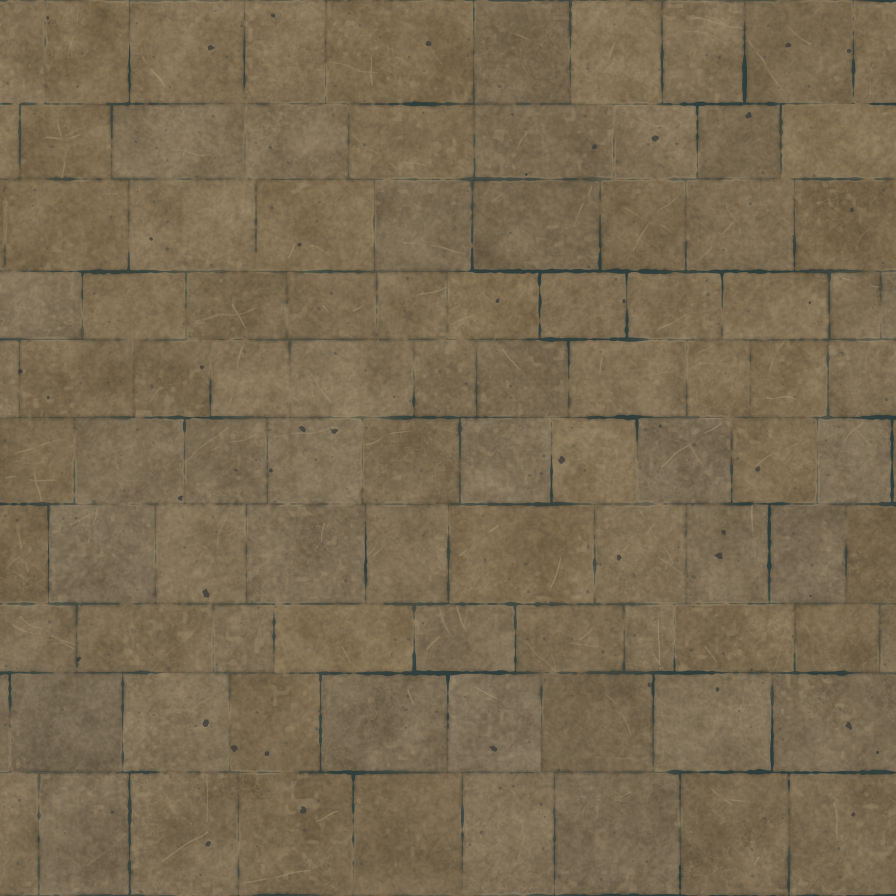
Write a Shadertoy shader that draws this texture.

```glsl
// Worn sandstone wall: ten courses of uneven height, each split into 8 to 10
// blocks by jittered joints. Every block is a rounded box with its own tint,
// mottling, pits and pale scratches; open joints show dark teal mortar.

const int COURSES = 10;
const float BED[11] = float[11](0.0, 0.138, 0.249, 0.326, 0.4375, 0.534, 0.621, 0.697, 0.8, 0.884, 1.0);
const float BLOCKS[10] = float[10](8.0, 8.0, 9.0, 9.0, 10.0, 10.0, 10.0, 8.0, 8.0, 9.0);
const float SHIFT[10] = float[10](0.028, 0.004, 0.0, 0.078, 0.005, 0.047, 0.01, 0.02, 0.03, 0.055);

const vec3 BROWN = vec3(0.488, 0.418, 0.305);
const vec3 GREY = vec3(0.472, 0.424, 0.345);
const vec3 MORTAR = vec3(0.17, 0.235, 0.23);
const vec3 DUST = vec3(0.64, 0.575, 0.45);
const vec3 PIT = vec3(0.22, 0.225, 0.22);

float hash(vec2 p) {
    vec3 q = fract(p.xyx * 0.1031);
    q += dot(q, q.yzx + 33.33);
    return fract((q.x + q.y) * q.z);
}

float noise(vec2 p) {
    vec2 i = floor(p), f = fract(p);
    f = f * f * (3.0 - 2.0 * f);
    return mix(mix(hash(i), hash(i + vec2(1, 0)), f.x),
               mix(hash(i + vec2(0, 1)), hash(i + vec2(1, 1)), f.x), f.y);
}

float fbm(vec2 p) {
    float sum = 0.0, amp = 0.5;
    for (int i = 0; i < 5; i++) {
        sum += amp * noise(p);
        p = mat2(1.6, 1.2, -1.2, 1.6) * p + 17.3;
        amp *= 0.6;
    }
    return sum;
}

float roundBox(vec2 p, vec2 halfSize, float radius) {
    vec2 q = abs(p) - halfSize + radius;
    return length(max(q, 0.0)) + min(max(q.x, q.y), 0.0) - radius;
}

float segment(vec2 p, vec2 a, vec2 b) {
    vec2 pa = p - a, ba = b - a;
    return length(pa - ba * clamp(dot(pa, ba) / dot(ba, ba), 0.0, 1.0));
}

// Position of joint k in a course of n blocks, in block units
float joint(float k, float n, float course) {
    return k + 0.55 * (hash(vec2(mod(k, n) + 3.0, course * 7.0 + 11.0)) - 0.5);
}

// Coverage of sparse round holes on a jittered grid
float pits(vec2 p, float grid, float chance, float px) {
    vec2 cell = floor(p * grid);
    float keep = step(hash(cell + 71.0), chance);
    vec2 center = (cell + 0.3 + 0.4 * vec2(hash(cell + 5.0), hash(cell + 29.0))) / grid;
    float radius = mix(0.04, 0.11, hash(cell + 43.0)) / grid;
    float d = length(p - center) - radius + (noise(p * 300.0) - 0.5) * radius;
    return keep * (1.0 - smoothstep(-px, px, d));
}

// Fine wandering scratches inside one block
float scratches(vec2 p, vec2 halfSize, vec2 id, float px) {
    float mark = 0.0;
    vec2 warp = 0.009 * (vec2(noise(p * 45.0 + id), noise(p * 45.0 + id + 50.0)) - 0.5);
    for (int i = 0; i < 4; i++) {
        vec2 seed = id + float(i) * 13.0;
        vec2 mid = (vec2(hash(seed + 2.0), hash(seed + 6.0)) - 0.5) * halfSize * 1.4;
        float angle = 6.283 * hash(seed + 9.0);
        vec2 arm = vec2(cos(angle), sin(angle)) * mix(0.008, 0.04, hash(seed + 21.0));
        float d = segment(p + warp, mid - arm, mid + arm);
        float strength = step(0.5, hash(seed + 33.0)) * mix(0.2, 0.75, hash(seed + 37.0));
        mark = max(mark, strength * (1.0 - smoothstep(0.0002, 0.0007 + px, d)));
    }
    return mark * smoothstep(0.25, 0.6, noise(p * 70.0 + id));
}

void mainImage(out vec4 fragColor, in vec2 fragCoord) {
    vec2 uv = fragCoord / iResolution.xy;
    float px = 0.7 / iResolution.y;

    // Course and block lookup
    int row = 0;
    for (int i = 1; i < COURSES; i++) if (uv.y >= BED[i]) row = i;
    float course = float(row), n = BLOCKS[row];
    float u = (uv.x - SHIFT[row]) * n, k = floor(u);
    if (u < joint(k, n, course)) k -= 1.0;
    else if (u >= joint(k + 1.0, n, course)) k += 1.0;
    vec2 id = vec2(mod(k, n) * 5.0 + 1.0, course * 17.0 + 4.0);

    // Block outline with chipped edges and locally open joints
    vec2 low = vec2(joint(k, n, course) / n, BED[row] + 0.0008 * hash(id + 61.0));
    vec2 high = vec2(joint(k + 1.0, n, course) / n, BED[row + 1] - 0.0008 * hash(id + 67.0));
    vec2 halfSize = 0.5 * (high - low);
    vec2 local = vec2(u / n, uv.y) - 0.5 * (low + high);
    float open = smoothstep(0.35, 0.95, noise(uv * 13.0 + 3.0) + 0.3 * (uv.x - 0.4));
    float chip = (noise(uv * 65.0) - 0.5) * 0.0022 + (noise(uv * 190.0) - 0.5) * 0.0018;
    float d = roundBox(local, halfSize, 0.003) + chip + mix(0.0001, 0.0014, open);

    // Stone tint, mottling and fine rotated grain
    float mottle = fbm(uv * 26.0 + id * 3.0) - 0.57;
    vec2 grainUv = mat2(0.8, 0.6, -0.6, 0.8) * uv;
    float grain = 0.5 * noise(grainUv * 190.0) + 0.5 * noise(grainUv.yx * 410.0 + 7.0) - 0.5;
    float greyness = clamp(0.1 + hash(id + 19.0) * 0.6 + 0.35 * (0.5 - uv.y) + mottle * 0.5, 0.0, 1.0);
    vec3 color = mix(BROWN, GREY, greyness);
    color *= mix(0.95, 1.05, hash(id + 31.0)) * (1.0 + 0.3 * mottle + 0.22 * grain);

    // Wear: pale flecks, veins, scratches, pits and shaded or dusty rims
    float fleck = smoothstep(0.68, 0.9, noise(uv * 150.0 + id)) * smoothstep(0.4, 0.7, noise(uv * 18.0 + id));
    color = mix(color, DUST, 0.3 * fleck);
    float vein = 1.0 - smoothstep(0.0, 0.03, abs(fbm(uv * 30.0 + id) - 0.58));
    color = mix(color, DUST, 0.22 * vein * smoothstep(0.5, 0.8, noise(uv * 14.0 + id)));
    color = mix(color, DUST, 0.75 * scratches(local, halfSize, id, px));
    color = mix(color, PIT, 0.75 * pits(uv, 28.0, 0.06, px));
    color = mix(color, PIT, 0.35 * pits(uv + 0.37, 60.0, 0.12, px));
    color *= 1.0 - 0.11 * smoothstep(-0.004, 0.0, d);
    float rim = smoothstep(-0.0035, -0.001, d) * smoothstep(0.45, 0.75, noise(uv * 34.0 + 9.0));
    color = mix(color, DUST, 0.42 * rim * (1.0 - 0.6 * open));

    // Mortar, faint where the joint is tight
    float gap = smoothstep(-px, px, d) * mix(0.4, 0.95, open);
    fragColor = vec4(mix(color, MORTAR, gap), 1.0);
}
```
